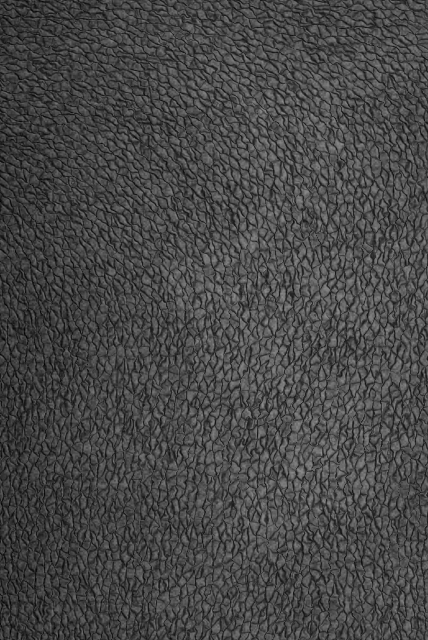
Give the GLSL for this texture, as a Shadertoy shader.

```glsl
const float GRAIN_SCALE = 72.0;      // small cells per canvas height
const float WRINKLE_SCALE = 31.0;    // larger folds per canvas height
const float ROUGH_SCALE = 150.0;     // crinkling of the crease lines
const float PORE_SCALE = 390.0;      // pores per canvas height
const float GRAIN_STRETCH = 1.38;    // elongation of the cells
const float WRINKLE_STRETCH = 1.60;
const float GRAIN_WIDTH = 0.21;
const float WRINKLE_WIDTH = 0.10;
const float WRINKLE_DEPTH = 0.50;
const float CROSS_FADE = 0.50;       // weakening of creases across the grain
const float DOME = 0.28;             // roundness of the cell tops
const float CRINKLE = 0.36;
const float ANGLE_LOW = -1.70;       // grain direction at the bottom
const float ANGLE_TURN = 1.35;       // added towards the top left
const float SHADE_TONE = 0.226;
const float GLOW_TONE = 0.165;
const float RELIEF = 0.085;
const float PORES = 0.15;
const vec2 LIGHT_STEP = vec2(0.0019, 0.0013);

vec2 hash22(vec2 p) {
    vec3 q = fract(vec3(p.xyx) * vec3(0.1031, 0.1030, 0.0973));
    q += dot(q, q.yzx + 33.33);
    return fract((q.xx + q.yz) * q.zy);
}

// Two independent smooth noises, 0 to 1
vec2 valueNoise(vec2 p) {
    vec2 cell = floor(p);
    vec2 f = fract(p);
    f = f * f * (3.0 - 2.0 * f);
    vec2 low = mix(hash22(cell), hash22(cell + vec2(1, 0)), f.x);
    vec2 high = mix(hash22(cell + vec2(0, 1)), hash22(cell + vec2(1, 1)), f.x);
    return mix(low, high, f.y);
}

// Slow layered sines, roughly -1 to 1
float waves(vec2 p) {
    return 0.5 * sin(p.x + 1.7 * sin(p.y * 0.8))
         + 0.5 * sin(p.y * 1.3 + 1.4 * sin(p.x * 0.7 + 2.0));
}

// Stretched cells: x = distance to the border, y = how far the border
// runs along the grain (0 to 1), z = gap between the two nearest centres
vec3 grainCells(vec2 p, vec2 along, float stretch) {
    vec2 home = floor(p);
    vec2 scale = vec2(1.0 / stretch, stretch);
    vec2 a = vec2(9.0);
    vec2 b = vec2(9.0);
    for (int y = -2; y <= 2; y++) {
        for (int x = -2; x <= 2; x++) {
            vec2 cell = home + vec2(x, y);
            vec2 r = cell + 0.05 + 0.9 * hash22(cell) - p;
            vec2 c = scale * vec2(dot(r, along), dot(r, vec2(-along.y, along.x)));
            if (dot(c, c) < dot(a, a)) {
                b = a;
                a = c;
            } else if (dot(c, c) < dot(b, b)) {
                b = c;
            }
        }
    }
    vec2 normal = (b - a) * scale;
    float steep = max(length(normal), 0.001);
    float border = 0.5 * (dot(b, b) - dot(a, a)) / steep;
    return vec3(border, abs(normal.y) / steep, length(b) - length(a));
}

// Surface height: 0 in the creases, 1 on the cell tops
float leatherHeight(vec2 p) {
    float turn = smoothstep(0.42, 1.0, p.y - 0.4 * (p.x - 0.33));
    float angle = ANGLE_LOW + ANGLE_TURN * turn + 0.22 * waves(p * 11.0);
    vec2 along = vec2(cos(angle), sin(angle));
    vec2 crinkle = CRINKLE * (valueNoise(p * ROUGH_SCALE) - 0.5);
    vec2 patchy = valueNoise(p * 75.0 + 9.0);

    // Small cells: uneven creases around slightly domed tops
    vec3 cells = grainCells(p * GRAIN_SCALE + crinkle, along, GRAIN_STRETCH);
    float width = GRAIN_WIDTH * mix(0.65, 1.4, patchy.x);
    float depth = 1.0 - CROSS_FADE * (1.0 - cells.y) - 0.35 * smoothstep(0.5, 0.9, patchy.y);
    float crease = 1.0 - depth * (1.0 - smoothstep(-0.05, width, cells.x));
    float grain = mix(crease, smoothstep(0.0, 0.8, cells.z), DOME);

    // Longer broken folds
    vec3 folds = grainCells(p * WRINKLE_SCALE + 0.9 * crinkle + 40.0, along, WRINKLE_STRETCH);
    float fold = folds.y * (1.0 - smoothstep(0.0, WRINKLE_WIDTH, folds.x));
    float broken = smoothstep(-0.6, 0.5, waves(p * 31.0));
    return grain * (1.0 - WRINKLE_DEPTH * fold * broken);
}

void mainImage(out vec4 fragColor, in vec2 fragCoord) {
    vec2 p = fragCoord / iResolution.y;
    vec2 uv = fragCoord / iResolution.xy;

    // Broad light: a soft band right of centre, dim left edge and corners
    vec2 fromGlow = (uv - vec2(0.73, 0.48)) / vec2(0.52, 0.62);
    float glow = exp(-dot(fromGlow, fromGlow));
    float edge = smoothstep(-0.15, 0.3, uv.x);
    float tone = (SHADE_TONE + GLOW_TONE * glow) * mix(0.84, 1.0, edge);
    tone += 0.015 * smoothstep(0.6, 1.0, uv.y);
    tone *= 1.0 + 0.05 * waves(p * 17.0 + 1.0);

    // Creases and side light, which is stronger in the dim areas
    float height = leatherHeight(p);
    float slope = height - leatherHeight(p + LIGHT_STEP);
    float creaseShade = mix(0.58, 0.33, glow);
    float shade = tone * mix(creaseShade, 1.18, height);
    shade += RELIEF * slope * mix(1.3, 0.6, glow);

    // Fine pores
    float pores = valueNoise(p * PORE_SCALE).x
                + 0.5 * valueNoise(p * PORE_SCALE * 0.47 + 17.0).y - 0.75;
    shade += PORES * pores * mix(0.6, 1.0, height);

    fragColor = vec4(vec3(clamp(shade, 0.0, 1.0)), 1.0);
}
```
